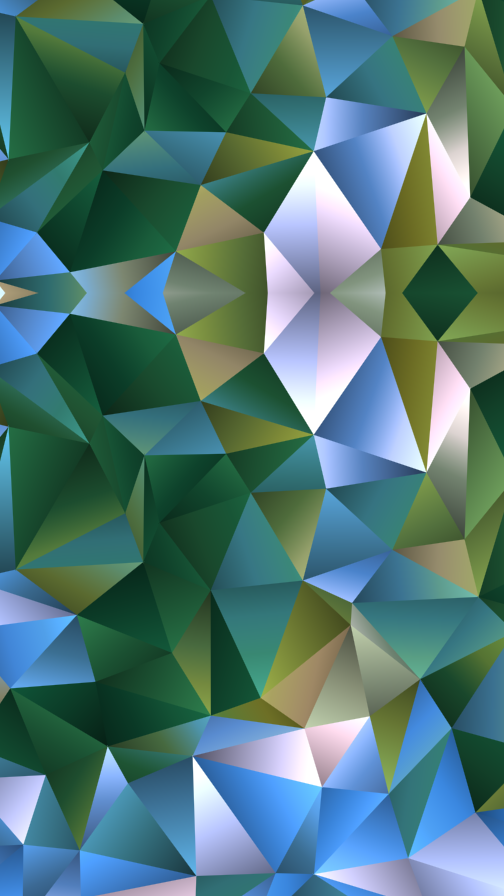
Write a WebGL 1 fragment shader that draws this background.

```glsl
precision highp float;
// Low-poly mosaic of forest, olive, blue and lavender facets, folded at a seam.
// A jittered grid is split into triangles; each facet takes its paint from
// broad light/coolness zones plus noise, and carries its own linear gradient.

uniform vec2 u_resolution;

#define CELL 0.085        // grid step, in canvas heights
#define JITTER 0.45       // vertex displacement, below 0.5 keeps the mesh valid
#define SEAM 0.673        // height of the mirror line
#define TILT 0.42         // rotation of the grid, radians
#define DARK_LEVEL 0.36   // below: forest
#define MID_LEVEL 0.56    // splits teal/blue and olive/sage
#define LIGHT_LEVEL 0.74  // above: lavender and pink
#define SCATTER 0.50      // facet-to-facet variation
#define DRIFT 0.35        // broad noise variation
#define SHADING 0.60      // gradient strength inside a facet

vec2 hash2(vec2 p) {
    vec3 q = fract(vec3(p.xyx) * vec3(0.1031, 0.1030, 0.0973));
    q += dot(q, q.yzx + 33.33);
    return fract((q.xx + q.yz) * q.zy);
}

float gradientDot(vec2 corner, vec2 offset) {
    float angle = 6.2832 * hash2(corner + 71.0).x;
    return dot(vec2(cos(angle), sin(angle)), offset);
}

float gradientNoise(vec2 p) {
    vec2 i = floor(p), f = fract(p), e = vec2(1.0, 0.0);
    vec2 s = f * f * f * (f * (f * 6.0 - 15.0) + 10.0);
    return mix(mix(gradientDot(i, f), gradientDot(i + e, f - e), s.x),
               mix(gradientDot(i + e.yx, f - e.yx), gradientDot(i + 1.0, f - 1.0), s.x), s.y);
}

float zone(vec2 p, vec2 center, float radius) {
    vec2 d = (p - center) / radius;
    return exp(-dot(d, d));
}

// x: lightness, y: coolness, at a point measured from the seam
vec2 moodAt(vec2 p) {
    vec2 mood = vec2(0.50, 0.45);
    mood += zone(p, vec2(0.18, 0.24), 0.13) * vec2(-0.50, 0.0);
    mood += zone(p, vec2(0.09, 0.48), 0.09) * vec2(-0.45, 0.0);
    mood += zone(p, vec2(0.50, 0.38), 0.09) * vec2(-0.30, -0.2);
    mood += zone(p, vec2(0.39, 0.17), 0.10) * vec2(0.45, 0.35);
    mood += zone(p, vec2(0.36, 0.48), 0.06) * vec2(0.50, -0.2);
    mood += zone(p, vec2(0.02, 0.37), 0.08) * vec2(0.22, 0.6);
    mood += zone(p, vec2(0.04, 0.07), 0.11) * vec2(0.0, 0.4);
    mood += zone(p, vec2(0.52, 0.04), 0.11) * vec2(-0.05, -0.4);
    mood += smoothstep(0.48, 0.60, p.y) * vec2(0.18, 0.35);
    return mood + DRIFT * vec2(gradientNoise(p * 7.0), gradientNoise(p * 7.0 + 40.0));
}

vec3 paint(vec2 mood, float hue) {
    vec3 forest = mix(vec3(0.04, 0.24, 0.16), vec3(0.14, 0.35, 0.21), hue);
    vec3 olive = mix(vec3(0.46, 0.45, 0.14), vec3(0.32, 0.48, 0.29), hue);
    vec3 sage = mix(vec3(0.68, 0.58, 0.43), vec3(0.44, 0.58, 0.52), hue);
    vec3 teal = mix(vec3(0.20, 0.46, 0.47), vec3(0.25, 0.44, 0.62), hue);
    vec3 blue = mix(vec3(0.20, 0.52, 0.88), vec3(0.40, 0.58, 0.84), hue);
    vec3 pale = mix(vec3(0.94, 0.81, 0.88), vec3(0.64, 0.70, 0.92),
                    smoothstep(0.3, 0.9, mood.y));
    if (mood.x < DARK_LEVEL) return forest;
    if (mood.x > LIGHT_LEVEL) return pale;
    if (mood.y > 0.5) return mood.x < MID_LEVEL ? teal : blue;
    return mood.x < MID_LEVEL ? olive : sage;
}

float cross2(vec2 a, vec2 b) { return a.x * b.y - a.y * b.x; }
float area(vec2 a, vec2 b, vec2 c) { return cross2(b - a, c - a); }

// Distance to the inside of the directed edge a-b
float edge(vec2 p, vec2 a, vec2 b) { return cross2(normalize(b - a), p - a); }

vec2 vertex(vec2 id) { return id + JITTER * (2.0 * hash2(id + 130.0) - 1.0); }

// Adds one facet, weighted by its coverage of the pixel
void addFacet(vec2 p, vec2 a, vec2 b, vec2 c, vec2 seed, mat2 tilt, float pixel, inout vec4 sum) {
    float inside = min(edge(p, a, b), min(edge(p, b, c), edge(p, c, a)));
    float cover = clamp(0.5 + inside / pixel, 0.0, 1.0);
    if (cover <= 0.0) return;
    vec2 center = (a + b + c) / 3.0;
    vec2 pick = hash2(seed + 210.0), look = hash2(seed + 350.0);
    vec2 mood = moodAt(center * CELL * tilt) + SCATTER * (pick - 0.5);
    float angle = 6.2832 * look.x;
    float slope = dot(vec2(cos(angle), sin(angle)), p - center);
    vec3 color = paint(mood, look.y);
    vec3 tint = paint(mood + 0.3 * (look.yx - 0.5), pick.y);
    color = mix(color, tint, clamp(0.1 + slope, 0.0, 0.5));
    color *= 1.0 + SHADING * slope + 0.16 * (pick.y - 0.5);
    sum += vec4(clamp(color, 0.0, 1.0), 1.0) * cover;
}

void main() {
    vec2 uv = gl_FragCoord.xy / u_resolution.y;
    vec2 folded = vec2(uv.x, abs(SEAM - uv.y));
    mat2 tilt = mat2(cos(TILT), sin(TILT), -sin(TILT), cos(TILT));
    vec2 p = tilt * folded / CELL;
    float pixel = 1.2 / (u_resolution.y * CELL);
    vec4 sum = vec4(0.0);
    for (int y = -1; y <= 1; y++) {
        for (int x = -1; x <= 1; x++) {
            vec2 id = floor(p) + vec2(float(x), float(y));
            vec2 a = vertex(id), b = vertex(id + vec2(1.0, 0.0));
            vec2 c = vertex(id + 1.0), d = vertex(id + vec2(0.0, 1.0));
            // Split along the diagonal that gives the fuller triangles
            bool keep = min(area(a, b, c), area(a, c, d)) > min(area(a, b, d), area(b, c, d));
            vec2 seed = id * vec2(2.0, 1.0);
            addFacet(p, keep ? a : b, keep ? b : c, keep ? c : d, seed, tilt, pixel, sum);
            addFacet(p, keep ? a : b, keep ? c : d, keep ? d : a, seed + vec2(1.0, 0.0), tilt, pixel, sum);
        }
    }
    gl_FragColor = vec4(sum.rgb / max(sum.a, 0.001), 1.0);
}
```
